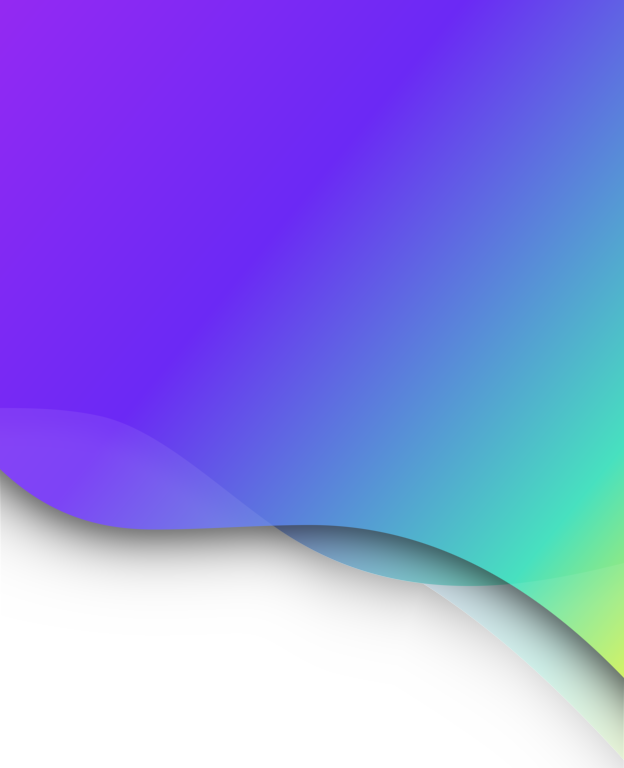
Write a Shadertoy shader that draws this background.

```glsl
// Layered diagonal gradient waves with soft shadows over a white base.

const vec3 PURPLE = vec3(0.58, 0.16, 0.95);
const vec3 VIOLET = vec3(0.42, 0.16, 0.96);
const vec3 TEAL   = vec3(0.28, 0.88, 0.75);
const vec3 LIME   = vec3(0.85, 0.95, 0.28);

// Cubic segment between two knots, each holding (x, height, slope).
float segment(float x, vec3 a, vec3 b) {
    float span = b.x - a.x;
    float t = clamp((x - a.x) / span, 0.0, 1.0);
    float s = 1.0 - t;
    return a.y * s * s * (1.0 + 2.0 * t) + b.y * t * t * (3.0 - 2.0 * t)
         + span * t * s * (a.z * s - b.z * t);
}

// Smooth curve through four knots.
float curve(float x, vec3 a, vec3 b, vec3 c, vec3 d) {
    return x < b.x ? segment(x, a, b) : x < c.x ? segment(x, b, c) : segment(x, c, d);
}

float frontWave(float x) {
    return curve(x, vec3(0.0, 0.3893, -0.95), vec3(0.2018, 0.3105, 0.0),
                    vec3(0.4036, 0.3164, 0.0), vec3(0.8125, 0.1172, -1.04));
}

float middleWave(float x) {
    vec3 crossing = vec3(0.3581, 0.3138, -0.7);
    vec3 valley = vec3(0.612, 0.237, 0.0);
    if (x > valley.x) return segment(x, valley, vec3(0.8125, 0.2669, 0.25));
    return curve(x, vec3(0.0, 0.4688, 0.0), vec3(0.1302, 0.4583, -0.22), crossing, valley);
}

float backWave(float x) {
    return curve(x, vec3(0.0, 0.4023, -0.2), vec3(0.2995, 0.3424, -0.2),
                    vec3(0.5599, 0.2344, -0.65), vec3(0.8125, 0.0104, -1.1));
}

// Four-stop gradient running from the top left to the bottom right.
vec3 diagonalGradient(vec2 p, float shift) {
    float t = dot(vec2(p.x, 1.0 - p.y), vec2(0.774, 0.634)) - shift;
    vec3 color = mix(PURPLE, VIOLET, clamp(t / 0.469, 0.0, 1.0));
    color = mix(color, TEAL, clamp((t - 0.469) / 0.528, 0.0, 1.0));
    return mix(color, LIME, clamp((t - 0.997) / 0.21, 0.0, 1.0));
}

// Turns a vertical offset into an approximate distance from a sloped edge.
float edgeDistance(float offset, float slope) {
    return offset * inversesqrt(1.0 + slope * slope);
}

float shadow(float depth, float radius) {
    return exp(-pow(max(depth, 0.0) / radius, 1.3));
}

float coverage(float d, float blur) {
    return smoothstep(-blur, blur, d);
}

void mainImage(out vec4 fragColor, in vec2 fragCoord) {
    vec2 p = fragCoord / iResolution.xy * vec2(0.8125, 1.0);
    float blur = 0.8 / iResolution.y;
    float h = 0.002;

    // Signed distances, positive above each wave.
    float front = frontWave(p.x);
    float middle = middleWave(p.x);
    float back = backWave(p.x);
    float frontSlope = (frontWave(p.x + h) - frontWave(p.x - h)) / (2.0 * h);
    float middleSlope = (middleWave(p.x + h) - middleWave(p.x - h)) / (2.0 * h);
    float backSlope = (backWave(p.x + h) - backWave(p.x - h)) / (2.0 * h);
    float dFront = edgeDistance(p.y - front, frontSlope);
    float dMiddle = edgeDistance(p.y - middle, middleSlope);
    float dBack = edgeDistance(p.y - back, backSlope);

    // White base with a faint shadow under the lowest translucent layer.
    float dLowest = max(dMiddle, dBack);
    float faint = mix(0.18, 0.08, smoothstep(0.5, 0.68, p.x)) * smoothstep(0.3, 0.44, p.x);
    vec3 color = vec3(1.0 - faint * shadow(-dLowest, 0.042) * coverage(-dLowest, blur));

    // Translucent back and middle layers.
    vec3 gradient = diagonalGradient(p, 0.0);
    color = mix(color, mix(vec3(1.0), diagonalGradient(p, 0.1), 0.22), coverage(dBack, blur));
    color = mix(color, mix(vec3(1.0), gradient, 0.68), coverage(dMiddle, blur));

    // Deep shadow cast by the front layer.
    color *= 1.0 - 0.5 * shadow(-dFront, 0.037);

    // Front layer, lightened where it reaches below the middle wave.
    float lighten = 0.12 * coverage(-dMiddle, blur) * mix(0.65, 1.0, smoothstep(0.0, 0.05, -dMiddle));
    color = mix(color, mix(gradient, vec3(1.0), lighten), coverage(dFront, blur));

    fragColor = vec4(color, 1.0);
}
```
